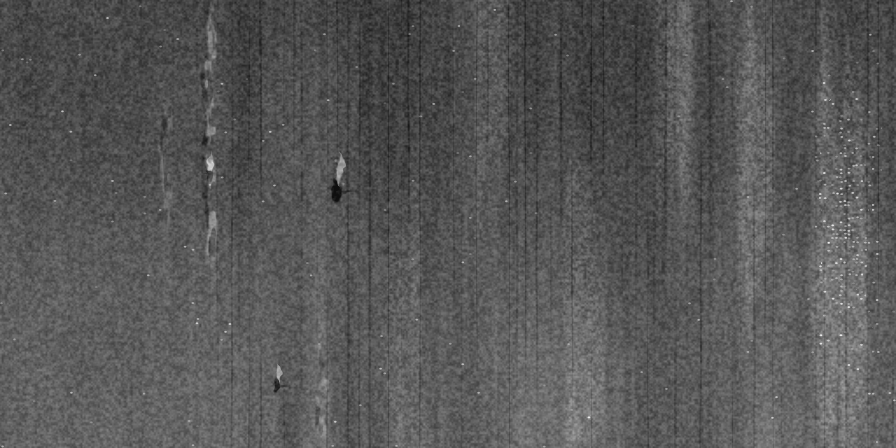
This texture is drawn by a WebGL 2 fragment shader. Its source:

```glsl
#version 300 es
precision highp float;
// Weathered dark grey metal: a vertical tone gradient under drawn-out streaks,
// pale worn bands towards the right, glinting specks, flaked seams and gouges.
// Everything is built from value noise, in units of the canvas height.

#define TONE_LOW 0.385
#define TONE_HIGH 0.285
#define GRAIN_AMOUNT 0.19
#define STREAK_AMOUNT 0.085
#define LINE_DEPTH 0.075
#define LINE_COLUMNS 42.0
#define BAND_START 0.91
#define BAND_STEP 0.195
#define BAND_LIGHT 0.085
#define SPECK_CELLS 110.0
#define SPECK_CHANCE 0.005

uniform vec2 u_resolution;
out vec4 outColor;

const float BAND_Y[6] = float[6](0.22, 0.92, 0.28, 0.86, 0.64, 0.42);
// Seams: centre x, centre y, half length, strength
const vec4 SEAMS[3] = vec4[3](vec4(0.37, 0.63, 0.15, 0.55),
                              vec4(0.47, 0.70, 0.33, 1.0),
                              vec4(0.725, 0.13, 0.12, 0.7));
// Gouges: centre x, centre y, size
const vec3 GOUGES[3] = vec3[3](vec3(0.755, 0.59, 0.038),
                               vec3(0.62, 0.15, 0.022),
                               vec3(0.468, 0.62, 0.022));

float hash(vec2 cell) {
  vec3 h = fract(cell.xyx * 0.1031);
  h += dot(h, h.yzx + 33.33);
  return fract((h.x + h.y) * h.z);
}

float noise(vec2 p) {
  vec2 cell = floor(p), f = fract(p);
  f = f * f * (3.0 - 2.0 * f);
  return mix(mix(hash(cell), hash(cell + vec2(1, 0)), f.x),
             mix(hash(cell + vec2(0, 1)), hash(cell + vec2(1, 1)), f.x), f.y);
}

float soft(float inside) { return smoothstep(-0.09, 0.09, inside); }

// Thin dark vertical lines, one candidate per column
float darkLines(vec2 p) {
  float column = floor(p.x * LINE_COLUMNS);
  float seed = hash(vec2(column, 71.0));
  float x = fract(p.x * LINE_COLUMNS) - mix(0.25, 0.75, seed);
  x += 0.12 * (noise(vec2(column, p.y * 5.0)) - 0.5);
  float width = mix(0.07, 0.18, hash(vec2(column, 19.0)));
  float fade = smoothstep(0.35, 0.75, noise(vec2(column * 3.0 + 0.5, p.y * 2.5 + 40.0)));
  float left = smoothstep(0.4, 0.55, p.x);
  return smoothstep(width, width * 0.3, abs(x)) * fade * mix(0.2, 1.0, left);
}

// Pale worn bands, stronger towards the right
float wornBands(vec2 p) {
  float total = 0.0;
  for (int i = 0; i < 6; i++) {
    float k = float(i);
    float wobble = 0.022 * (noise(vec2(k * 7.0, p.y * 6.0)) - 0.5);
    float x = abs(p.x - BAND_START - BAND_STEP * k + wobble);
    float halfWidth = i == 5 ? 0.075 : 0.05;
    float ragged = 0.25 * (noise(vec2(p.x * 55.0, k * 9.0)) - 0.5);
    float y = abs(p.y - BAND_Y[i]) + ragged;
    float reach = i == 5 ? 0.55 : 0.38;
    total += smoothstep(halfWidth, halfWidth * 0.65, x)
           * smoothstep(reach, reach * 0.45, y) * mix(0.4, 1.0, k / 5.0);
  }
  return total;
}

// Small bright dots, crowded into a glinting patch on the right
float specks(vec2 p) {
  vec2 cell = floor(p * SPECK_CELLS);
  vec2 jitter = vec2(hash(cell + 5.0), hash(cell + 17.0)) * 0.4 + 0.3;
  float patchX = smoothstep(0.09, 0.02, abs(p.x - 1.89));
  float patchY = smoothstep(0.42, 0.0, abs(p.y - 0.5));
  float chance = SPECK_CHANCE + 0.32 * patchX * patchY;
  float d = length((fract(p * SPECK_CELLS) - jitter) * vec2(0.8, 1.1));
  return smoothstep(0.4, 0.1, d) * step(hash(cell), chance)
       * mix(0.12, 0.42, hash(cell + 31.0));
}

// Ragged light flakes with dark chips beside them
float flakedSeams(vec2 p) {
  float total = 0.0;
  for (int i = 0; i < 3; i++) {
    vec4 seam = SEAMS[i];
    float x = p.x - seam.x + 0.018 * (noise(vec2(float(i) * 5.0, p.y * 18.0)) - 0.5);
    float ends = smoothstep(seam.z, seam.z * 0.7, abs(p.y - seam.y));
    float chips = noise(p * vec2(130.0, 48.0));
    float light = smoothstep(0.45, 0.75, chips) * smoothstep(0.014, 0.006, abs(x));
    float dark = smoothstep(0.5, 0.2, chips) * smoothstep(0.009, 0.003, abs(x + 0.009));
    total += (0.2 * light - 0.13 * dark) * ends * seam.w;
  }
  return total;
}

// A raised light chip above a dark torn hollow with a sideways arm
float gouges(vec2 p) {
  float total = 0.0;
  for (int i = 0; i < 3; i++) {
    vec2 q = (p - GOUGES[i].xy) / GOUGES[i].z;
    q += 0.4 * (vec2(noise(p * 95.0), noise(p * 95.0 + 50.0)) - 0.5);
    float chip = soft(0.34 * (1.0 - abs(q.y - 0.8) / 0.95) - abs(q.x - 0.1));
    float hollow = soft(0.27 - length((q + vec2(0.08, 0.5)) * vec2(1.0, 0.42)));
    float arm = soft(0.13 - length((q - vec2(0.2, -0.45)) * vec2(0.18, 1.0)));
    total += 0.3 * chip - 0.24 * max(hollow, 0.6 * arm) * (1.0 - chip);
  }
  return total;
}

void main() {
  vec2 p = gl_FragCoord.xy / u_resolution.y;
  float tone = mix(TONE_LOW, TONE_HIGH, smoothstep(0.0, 0.95, p.y));

  // Drawn-out streaks and slow mottling
  float streak = noise(p * vec2(17.0, 1.3)) + 0.7 * noise(p * vec2(75.0, 2.5) + 9.0) - 0.85;
  float shade = smoothstep(0.45, 0.6, p.x) * smoothstep(1.0, 0.8, p.x);
  tone += STREAK_AMOUNT * streak * mix(0.35, 1.0, smoothstep(0.3, 0.7, p.x));
  tone += 0.03 * (noise(p * 5.0) - 0.5) - 0.025 * shade * p.y;
  float bands = wornBands(p);
  tone += BAND_LIGHT * bands - LINE_DEPTH * darkLines(p);

  // Fine grain, livelier where the surface is worn
  float grain = 0.6 * (noise(p * 256.0 + 0.5) - 0.5) + 0.7 * (noise(p * 150.0) - 0.5);
  tone += GRAIN_AMOUNT * grain * (0.9 + 0.35 * bands);

  tone += specks(p) + flakedSeams(p) + gouges(p);
  outColor = vec4(vec3(clamp(tone, 0.06, 0.92)), 1.0);
}
```
